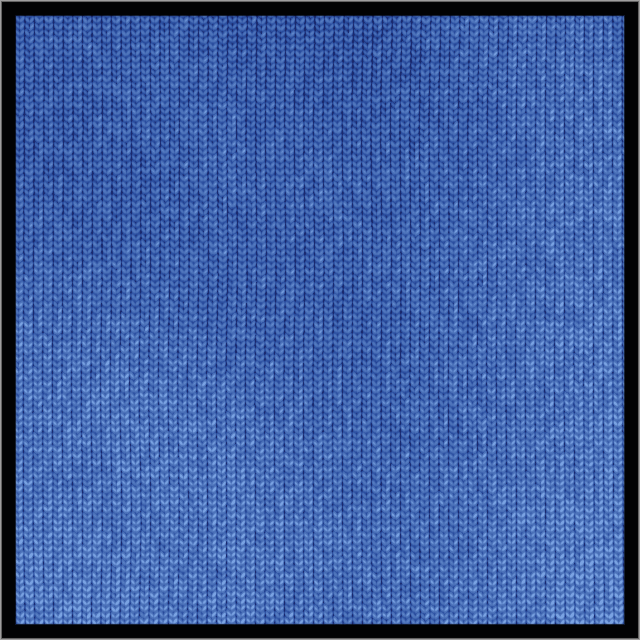
A Shadertoy shader for this texture:

```glsl
const vec2 STITCHES = vec2(63.0, 92.0);
const float RIM_WIDTH = 0.0026;
const float FRAME_WIDTH = 0.0247;
const vec3 RIM_GREY = vec3(0.62);
const vec3 FRAME_BLACK = vec3(0.005, 0.006, 0.012);
const vec3 NAVY = vec3(0.10, 0.16, 0.43);
const vec3 ROYAL = vec3(0.17, 0.31, 0.63);
const vec3 SKY = vec3(0.30, 0.45, 0.73);
const vec3 GLINT = vec3(0.48, 0.64, 0.89);

float hash(vec2 p) {
    vec3 q = fract(vec3(p.xyx) * 0.1031);
    q += dot(q, q.yzx + 33.33);
    return fract((q.x + q.y) * q.z);
}

float noise(vec2 p) {
    vec2 cell = floor(p);
    vec2 f = fract(p);
    f = f * f * (3.0 - 2.0 * f);
    float low = mix(hash(cell), hash(cell + vec2(1.0, 0.0)), f.x);
    float high = mix(hash(cell + vec2(0.0, 1.0)), hash(cell + vec2(1.0)), f.x);
    return mix(low, high, f.y);
}

// Height of a V-shaped knit stitch, with per-column and per-stitch variation
float knitHeight(vec2 p, float slant) {
    float column = floor(p.x);
    float x = fract(p.x) - 0.5;
    float side = step(0.0, x);
    float y = p.y - abs(x) * slant + 0.3 * hash(vec2(column, 7.0));
    vec2 leg = vec2(column * 2.0 + side, floor(y));
    float across = 1.0 - pow(abs(abs(x) - 0.25) * 4.0, 2.0);
    float along = 0.5 - 0.5 * cos(6.2831853 * y);
    float seam = smoothstep(0.34, 0.5, abs(x)) * (0.65 + 0.7 * hash(vec2(column, leg.y)));
    float wear = hash(leg + 19.0) - 0.5;
    return 0.30 * across + 0.46 * along - 0.36 * seam + 0.28 * wear
         + 0.10 * (side - 0.5);
}

// Broad folds: pale lower corners and right edge, deeper upper left
float softLight(vec2 uv) {
    float lowerLeft = exp(-5.0 * dot(uv - vec2(0.1, 0.05), uv - vec2(0.1, 0.05)));
    float rightEdge = smoothstep(0.55, 1.0, uv.x) * (1.0 - 0.35 * uv.y);
    float folds = noise(uv * 4.0 + uv.yx * 2.0) - 0.5;
    return 0.26 * lowerLeft + 0.24 * rightEdge - 0.10 * uv.y + 0.14 * folds;
}

vec3 yarnColor(float tone) {
    vec3 color = mix(NAVY, ROYAL, smoothstep(0.0, 0.42, tone));
    color = mix(color, SKY, smoothstep(0.36, 0.85, tone));
    return mix(color, GLINT, smoothstep(0.85, 1.3, tone));
}

void mainImage(out vec4 fragColor, in vec2 fragCoord) {
    vec2 uv = fragCoord / iResolution.xy;
    float pixel = 1.0 / min(iResolution.x, iResolution.y);

    // Fabric, slightly wavy along its columns
    vec2 cloth = (uv - FRAME_WIDTH) / (1.0 - 2.0 * FRAME_WIDTH);
    vec2 drift = 0.004 * vec2(noise(uv * 5.0), noise(uv * 5.0 + 31.0));
    float grain = noise(uv * 230.0) - 0.5;
    float tone = 0.24 + knitHeight((cloth + drift) * STITCHES, 1.1)
               + softLight(uv) + 0.16 * grain;
    vec3 color = yarnColor(tone);

    // Black frame and thin grey rim
    vec2 inset = min(uv, 1.0 - uv);
    float edge = min(inset.x, inset.y);
    color = mix(FRAME_BLACK, color, smoothstep(-pixel, pixel, edge - FRAME_WIDTH));
    color = mix(RIM_GREY, color, smoothstep(-pixel, pixel, edge - RIM_WIDTH));
    fragColor = vec4(color, 1.0);
}
```
